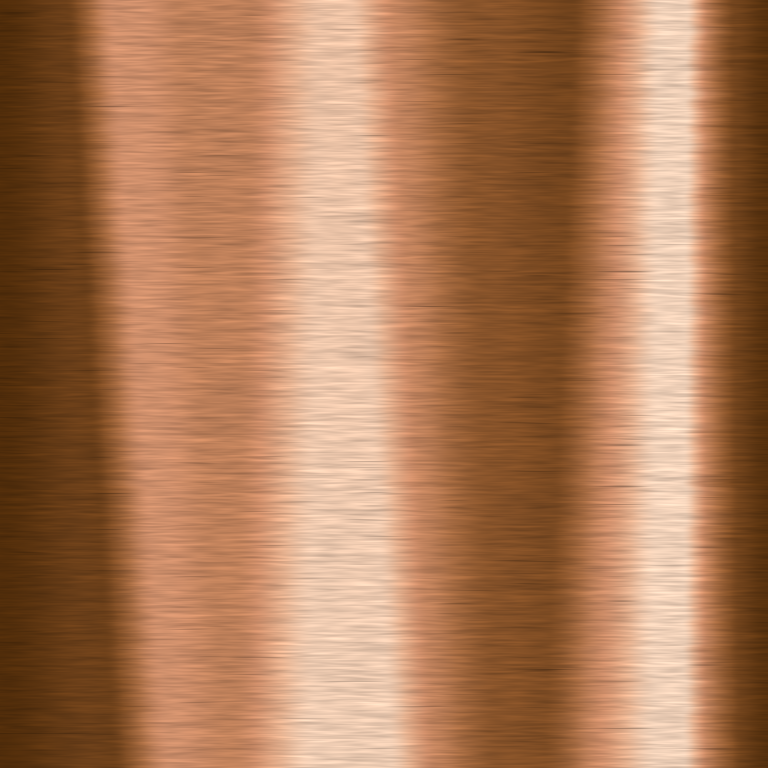
A three.js fragment shader for this texture:

```glsl
// Brushed copper sheet: soft vertical reflections over fine horizontal grain.
// A chain of blended tone levels, whose edges lean with height, picks colours
// from a copper ramp; stretched gradient noise adds the brushing.

#define GRAIN_AMOUNT 0.22
#define GRAIN_OCTAVES 4
#define GRAIN_SCALE vec2(5.0, 143.0)
#define SCRATCH_AMOUNT 0.30
#define EDGE_WOBBLE 0.006
#define SHADOW vec3(0.28, 0.15, 0.02)
#define BROWN vec3(0.51, 0.31, 0.15)
#define BRONZE vec3(0.65, 0.42, 0.26)
#define COPPER vec3(0.80, 0.55, 0.41)
#define PEACH vec3(0.89, 0.69, 0.56)
#define CREAM vec3(0.95, 0.84, 0.75)

varying vec2 vUv;

vec2 gradientAt(vec2 cell) {
  vec3 p = fract(cell.xyx * vec3(0.1031, 0.1030, 0.0973));
  p += dot(p, p.yzx + 33.33);
  return fract((p.xx + p.yz) * p.zy) * 2.0 - 1.0;
}

float gradientNoise(vec2 p) {
  vec2 i = floor(p);
  vec2 f = p - i;
  vec2 u = f * f * f * (f * (f * 6.0 - 15.0) + 10.0);
  vec2 e = vec2(1.0, 0.0);
  float low = mix(dot(gradientAt(i), f),
                  dot(gradientAt(i + e.xy), f - e.xy), u.x);
  float high = mix(dot(gradientAt(i + e.yx), f - e.yx),
                   dot(gradientAt(i + e.xx), f - e.xx), u.x);
  return mix(low, high, u.y);
}

// Moves the tone to a new level between two edges, given at top and bottom.
float band(float tone, float level, float x, float drop, vec2 top, vec2 bottom) {
  vec2 edge = mix(top, bottom, drop);
  return mix(tone, level, smoothstep(edge.x, edge.y, x));
}

// Tone from 0 (shadow) to 5 (cream) across the sheet.
float reflection(float x, float d) {
  float t = 0.15;
  t = band(t, 0.60, x, d, vec2(0.00, 0.09), vec2(0.00, 0.12));
  // Left copper glow and the broad highlight
  t = band(t, 3.05, x, d, vec2(0.085, 0.148), vec2(0.145, 0.222));
  t = band(t, 2.60, x, d, vec2(0.18, 0.24), vec2(0.23, 0.30));
  t = band(t, mix(4.4, 4.75, d), x, d, vec2(0.32, 0.42), vec2(0.30, 0.41));
  t = band(t, 2.80, x, d, vec2(0.455, 0.515), vec2(0.505, 0.570));
  // Dark trough
  t = band(t, 1.15, x, d, vec2(0.500, 0.620), vec2(0.550, 0.650));
  t = band(t, mix(0.7, 0.95, d), x, d, vec2(0.62, 0.74), vec2(0.62, 0.71));
  // Narrow highlight and its falloff
  t = band(t, 2.90, x, d, vec2(0.745, 0.820), vec2(0.705, 0.785));
  t = band(t, 4.85, x, d, vec2(0.800, 0.862), vec2(0.770, 0.855));
  t = band(t, 2.90, x, d, vec2(0.892, 0.922), vec2(0.888, 0.922));
  t = band(t, 0.75, x, d, vec2(0.908, 0.957), vec2(0.908, 0.965));
  return band(t, 0.25, x, d, vec2(0.95, 1.0), vec2(0.95, 1.0));
}

vec3 copperRamp(float t) {
  vec3 c = mix(SHADOW, BROWN, clamp(t, 0.0, 1.0));
  c = mix(c, BRONZE, clamp(t - 1.0, 0.0, 1.0));
  c = mix(c, COPPER, clamp(t - 2.0, 0.0, 1.0));
  c = mix(c, PEACH, clamp(t - 3.0, 0.0, 1.0));
  return mix(c, CREAM, clamp(t - 4.0, 0.0, 1.0));
}

// Long streaks first, then shorter and finer ones.
float brushing(vec2 uv) {
  float sum = 0.0;
  float weight = 0.45;
  vec2 scale = GRAIN_SCALE;
  for (int i = 0; i < GRAIN_OCTAVES; i++) {
    sum += weight * gradientNoise(uv * scale + float(i) * vec2(17.3, 41.7));
    scale *= vec2(1.8, 1.43);
    weight *= 1.12;
  }
  return sum;
}

void main() {
  float drop = 1.0 - vUv.y;
  float wobble = EDGE_WOBBLE * gradientNoise(vec2(2.5, vUv.y * 90.0 + 7.3));
  vec3 color = copperRamp(reflection(vUv.x + wobble, drop));

  // Fine grain, with sparse darker scratches
  float grain = brushing(vUv);
  float scratch = gradientNoise(vUv * vec2(9.0, 311.0) + vec2(71.2, 19.6));
  color *= 1.0 + GRAIN_AMOUNT * grain;
  color *= 1.0 - SCRATCH_AMOUNT * smoothstep(0.25, 0.75, scratch);

  gl_FragColor = vec4(clamp(color, 0.0, 1.0), 1.0);
}
```
